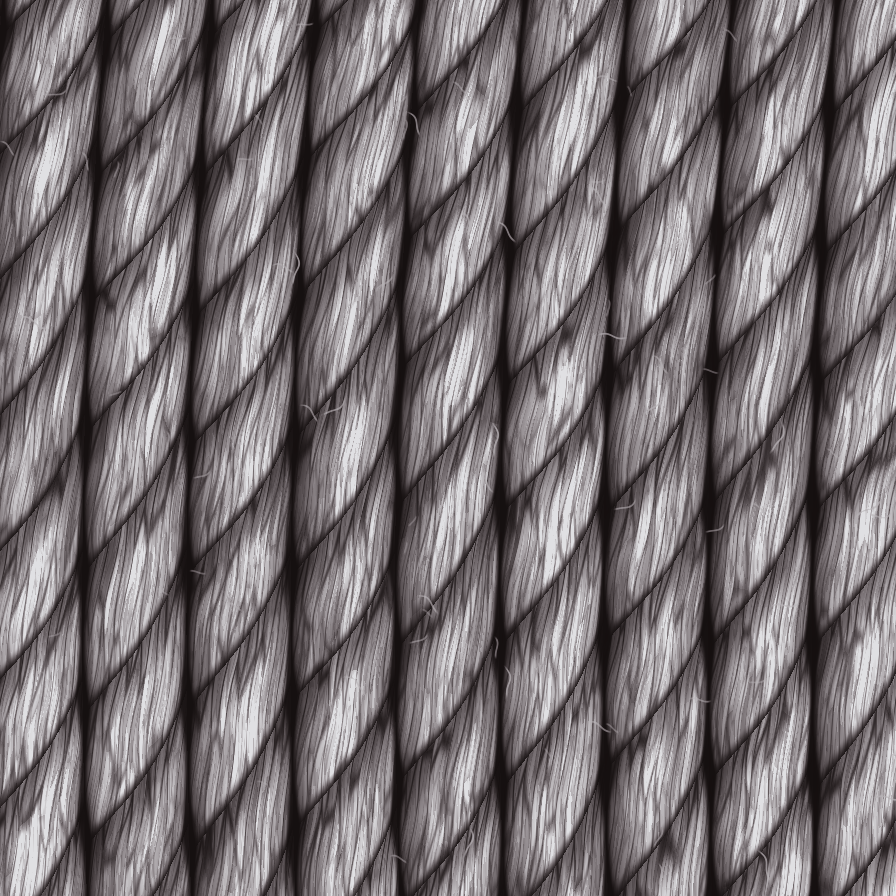
Write a three.js fragment shader that draws this texture.

```glsl
varying vec2 vUv;

vec2 hash2(vec2 p) {
  return fract(sin(vec2(dot(p, vec2(127.1, 311.7)), dot(p, vec2(269.5, 183.3)))) * 43758.5);
}

// Cellular noise: x = distance to the cell border, y = random tone of the cell
vec2 cells(vec2 p, vec2 seed) {
  vec2 base = floor(p);
  float nearest = 9.0, second = 9.0, tone = 0.0;
  for (int j = -1; j <= 1; j++) {
    for (int i = -1; i <= 1; i++) {
      vec2 cell = base + vec2(float(i), float(j));
      vec2 rnd = hash2(cell + seed);
      float d = length(cell + rnd - p);
      if (d < nearest) {
        second = nearest;
        nearest = d;
        tone = fract(rnd.x * 7.3 + rnd.y * 3.1);
      } else {
        second = min(second, d);
      }
    }
  }
  return vec2(second - nearest, tone);
}

// Coverage of short curled loose fibres
float looseHairs(vec2 p) {
  float cover = 0.0;
  for (int i = 0; i < 80; i++) {
    vec2 centre = hash2(vec2(float(i), 3.7));
    vec2 rnd = hash2(vec2(float(i), 8.2));
    float angle = rnd.x * 6.283, len = 0.006 + 0.016 * rnd.y;
    vec2 d = p - centre;
    vec2 q = vec2(cos(angle) * d.x + sin(angle) * d.y, cos(angle) * d.y - sin(angle) * d.x);
    q.y += (rnd.x - 0.5) * 50.0 * q.x * q.x + 0.0015 * sin(q.x * 220.0);
    float line = 1.0 - smoothstep(0.0003, 0.0017, abs(q.y));
    float ends = 1.0 - smoothstep(len * 0.6, len, abs(q.x));
    cover = max(cover, line * ends * (0.3 + 0.5 * rnd.y));
  }
  return cover;
}

void main() {
  vec2 p = vUv;

  // Ropes side by side, bending gently to the right near the top
  float bend = 0.056 * p.y * p.y - 0.034 * p.y;
  float across = (p.x - bend - 0.097) / 0.1163;
  float rope = floor(across);
  float u = (across - rope) * 2.0 - 1.0;

  // Twisted strands: f runs from one seam to the next, steeper on the right
  float phase = 0.15 + 0.54 * step(2.5, rope) + 0.05 * sin(rope * 2.0);
  float twist = p.y * 6.7 + phase + 0.05 * sin(p.y * 9.0 + rope * 2.0);
  twist -= u * (0.5 + 0.13 * u + 0.1 * u * u);
  float strandId = floor(twist);
  float f = twist - strandId;
  vec2 seed = vec2(rope * 17.0, strandId * 31.0);
  vec2 strandRnd = hash2(seed + 5.0);

  // Fibres run nearly upright and fan out along each strand
  float fan = u - 0.28 * f - 0.14 * f * f + 0.03 * sin(f * 7.0 + u * 5.0 + strandRnd.x * 6.0);
  vec2 bundle = cells(vec2(fan * 4.5, f * 1.3), seed);
  vec2 fibre = cells(vec2(fan * 10.0, f * 2.6), seed + 50.0);
  vec2 thread = cells(vec2(fan * 23.0 + f * 3.0, f * 6.0), seed + 90.0);
  float grain = 0.55 * fibre.y + 0.45 * thread.y;

  // Rounded rope and strand shading, darkest where a strand tucks under
  float bulge = sin(3.1416 * f);
  float halfWidth = 0.89 + 0.1 * bulge;
  float side = (u - 0.12) / (1.12 * halfWidth);
  float roundness = pow(max(1.0 - side * side, 0.0), 0.6);
  float tuck = smoothstep(0.55, 1.0, f);
  float strand = smoothstep(-0.02, 0.12, f) * (1.0 - 0.5 * tuck);
  float tone = 0.03 + 0.84 * strand * roundness;
  tone *= 0.7 + 0.52 * grain;
  tone *= mix(0.55 - 0.3 * tuck, 1.0, smoothstep(0.0, 0.22, bundle.x));
  tone *= mix(0.8, 1.0, smoothstep(0.0, 0.3, fibre.x));
  tone *= 0.78 + 0.22 * strandRnd.y + 0.3 * bundle.y;

  // Silky glints in soft patches on the crown of each strand
  float crown = exp(-4.0 * (u - 0.22) * (u - 0.22) - 10.0 * (f - 0.45) * (f - 0.45));
  float patches = 0.6 + 0.4 * sin(fan * 6.0 + strandRnd.x * 6.0) * sin(f * 8.0 + strandRnd.y * 6.0);
  tone += crown * patches * (0.1 + 0.32 * grain * grain) * (0.5 + bundle.y);

  // Dark gaps between ropes, deeper toward the right
  float gap = smoothstep(halfWidth - 0.09, halfWidth + 0.02, abs(u));
  tone *= 1.0 - (0.87 + 0.12 * p.x) * gap;

  tone = mix(tone, 0.8, looseHairs(p));
  tone = clamp(tone, 0.0, 1.0);
  vec3 color = mix(vec3(0.08, 0.06, 0.06), vec3(0.88, 0.88, 0.89), tone);
  color.gb -= vec2(0.08, 0.05) * tone * (1.0 - tone);
  gl_FragColor = vec4(color, 1.0);
}
```
